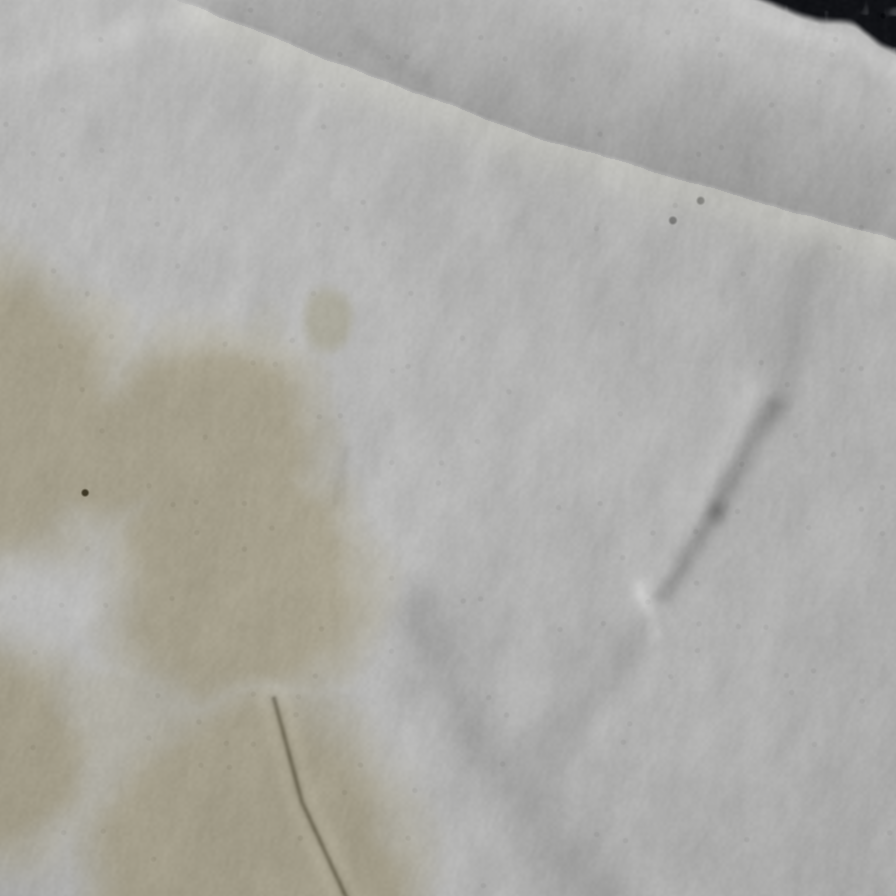
This texture is drawn by a three.js fragment shader. Its source:

```glsl
varying vec2 vUv;

#define CLOTH vec3(0.695, 0.695, 0.692)
#define STAIN vec3(0.632, 0.608, 0.530)
#define HALO vec3(0.672, 0.660, 0.610)
#define BACKDROP vec3(0.065, 0.070, 0.085)
#define GRAIN 0.035
#define MOTTLE 0.07
#define EDGE_WOBBLE 0.05

float hash(vec2 p) {
  return fract(sin(dot(p, vec2(127.1, 311.7))) * 43758.5453);
}

float noise(vec2 p) {
  vec2 i = floor(p), f = fract(p);
  f = f * f * (3.0 - 2.0 * f);
  return mix(mix(hash(i), hash(i + vec2(1.0, 0.0)), f.x),
             mix(hash(i + vec2(0.0, 1.0)), hash(i + 1.0), f.x), f.y);
}

float fbm(vec2 p) {
  float sum = 0.0, amp = 0.5;
  for (int i = 0; i < 4; i++) {
    sum += amp * noise(p);
    p = mat2(1.6, 1.2, -1.2, 1.6) * p + 7.3;
    amp *= 0.5;
  }
  return sum / 0.9375;
}

// Positive inside an ellipse, in canvas units
float blob(vec2 p, vec2 center, vec2 radius) {
  return (1.0 - length((p - center) / radius)) * min(radius.x, radius.y);
}

float segment(vec2 p, vec2 a, vec2 b) {
  vec2 d = b - a;
  return length(p - a - d * clamp(dot(p - a, d) / dot(d, d), 0.0, 1.0));
}

float soft(float dist, float width) {
  return exp(-dist * dist / (width * width));
}

float speck(vec2 p, vec2 center, float radius) {
  return 1.0 - smoothstep(radius * 0.4, radius, length(p - center));
}

void main() {
  vec2 p = vUv;
  vec2 warp = vec2(fbm(p * 14.0), fbm(p * 14.0 + 31.0)) - 0.5;
  vec2 q = p + EDGE_WOBBLE * warp;
  vec2 weave = vec2(p.x - 0.3 * p.y, p.y + 0.2 * p.x);

  // Cloth with soft light and streaked wrinkles
  vec3 color = CLOTH;
  float light = 0.025 * (1.0 - p.x) * p.y - 0.025 * smoothstep(0.5, 1.0, p.x) * (1.0 - p.y);
  light += MOTTLE * (fbm(weave * vec2(34.0, 15.0)) - 0.5);
  light += 0.5 * MOTTLE * (fbm(p * 6.0 + 4.0) - 0.5);
  light += 0.035 * soft(length((p - vec2(0.05, 0.33)) / vec2(1.2, 0.8)), 0.075);
  light += 0.025 * soft(segment(q, vec2(0.40, 0.45), vec2(0.43, 0.15)), 0.05);
  light += 0.02 * soft(segment(q, vec2(0.10, 0.63), vec2(0.33, 0.60)), 0.05);

  // Broad creases
  float valley = min(segment(q, vec2(0.46, 0.32), vec2(0.54, 0.16)),
                     segment(q, vec2(0.54, 0.16), vec2(0.67, -0.02)));
  light -= 0.065 * soft(valley, 0.036);
  vec2 c = p + 0.012 * warp;
  light -= 0.055 * soft(segment(c, vec2(0.91, 0.72), vec2(0.868, 0.55)), 0.024);
  light -= 0.11 * soft(segment(c, vec2(0.865, 0.55), vec2(0.80, 0.43)), 0.013);
  light -= 0.11 * soft(segment(c, vec2(0.80, 0.43), vec2(0.742, 0.335)), 0.012);
  light += 0.04 * soft(segment(c, vec2(0.845, 0.56), vec2(0.72, 0.33)), 0.018);
  light += 0.05 * soft(segment(c, vec2(0.715, 0.345), vec2(0.73, 0.29)), 0.008);
  light -= 0.04 * soft(segment(q, vec2(0.71, 0.30), vec2(0.60, 0.17)), 0.025);
  light -= 0.03 * soft(segment(c, vec2(0.387, 0.50), vec2(0.377, 0.44)), 0.007);
  light += 0.03 * soft(segment(c, vec2(0.0, 0.92), vec2(0.22, 0.985)), 0.02);
  color += light;

  // Stains: pale rim around deeper cores
  float core = blob(q, vec2(0.0, 0.53), vec2(0.13, 0.155));
  core = max(core, blob(q, vec2(0.235, 0.50), vec2(0.115, 0.115)));
  core = max(core, blob(q, vec2(0.265, 0.36), vec2(0.135, 0.135)));
  core = max(core, blob(q, vec2(0.13, 0.49), vec2(0.09, 0.075)));
  core = max(core, blob(q, vec2(0.0, 0.165), vec2(0.095, 0.11)));
  core = max(core, blob(q, vec2(0.28, 0.02), vec2(0.17, 0.20)));
  float rim = max(core + 0.035, blob(q, vec2(0.17, 0.15), vec2(0.20, 0.12)));
  float clear = soft(length((p - vec2(0.05, 0.33)) / vec2(1.3, 1.0)), 0.055);
  float halo = smoothstep(-0.02, 0.025, rim) * (1.0 - clear);
  float deep = smoothstep(-0.022, 0.03, core) * (1.0 - clear);
  color = mix(color, HALO + 0.7 * light, 0.75 * halo);
  color = mix(color, STAIN + 0.6 * light, 0.9 * deep);
  vec2 d = p + 0.015 * warp;
  float drop = smoothstep(-0.008, 0.012, blob(d, vec2(0.365, 0.641), vec2(0.029, 0.038)));
  drop += 0.35 * smoothstep(-0.01, 0.01, blob(d, vec2(0.296, 0.64), vec2(0.02, 0.024)));
  color = mix(color, HALO - vec3(0.015, 0.012, 0.025), 0.8 * drop);

  // Thin crease across the lower stain
  float slit = min(segment(p, vec2(0.306, 0.22), vec2(0.337, 0.105)),
                   segment(p, vec2(0.337, 0.105), vec2(0.388, -0.005)));
  color -= 0.17 * soft(slit, 0.0032);
  color += 0.03 * soft(slit - 0.012, 0.008);

  // Upper fold: bright lip below, shaded layer above
  float foldY = 0.993 - 0.337 * (p.x - 0.22) - 0.016 * sin(4.19 * (p.x - 0.22));
  float above = p.y - foldY + 0.012 * warp.y;
  float span = smoothstep(0.16, 0.25, p.x);
  color += span * vec3(0.045, 0.045, 0.03) * soft(min(above, 0.0), 0.04) * step(above, 0.0);
  float layer = span * smoothstep(-0.002, 0.005, above);
  float shade = 0.085 * exp(-max(above, 0.0) / 0.10);
  shade -= 0.035 * smoothstep(0.10, 0.17, above);
  shade += 0.03 * soft(segment(c, vec2(0.40, 0.96), vec2(0.47, 0.91)), 0.013);
  color -= layer * shade;

  // Dark backdrop past the far corner
  float corner = p.y - 1.0 + 0.38 * (p.x - 0.84) + 0.014 * warp.x;
  corner -= 0.012 * soft(p.x - 0.95, 0.025);
  color += 0.05 * soft(corner + 0.018, 0.016) * smoothstep(0.75, 0.9, p.x);
  float glint = smoothstep(0.72, 0.95, noise(p * vec2(90.0, 70.0)));
  color = mix(color, BACKDROP + 0.16 * glint, smoothstep(-0.004, 0.008, corner));

  // Fibre grain and scattered flecks
  float fibre = noise(weave * vec2(210.0, 90.0)) + noise(p * 260.0) - 1.0;
  color += GRAIN * 0.5 * fibre;
  vec2 cell = floor(p * 38.0);
  vec2 spot = 0.25 + 0.5 * vec2(hash(cell + 3.0), hash(cell + 9.0));
  float fleck = speck(fract(p * 38.0), spot, 0.16) * step(0.9, hash(cell));
  color -= 0.035 * fleck;
  color -= 0.40 * speck(p, vec2(0.095, 0.45), 0.0055);
  color -= 0.20 * speck(p, vec2(0.782, 0.776), 0.006);
  color -= 0.22 * speck(p, vec2(0.751, 0.754), 0.006);

  gl_FragColor = vec4(clamp(color, 0.0, 1.0), 1.0);
}
```
